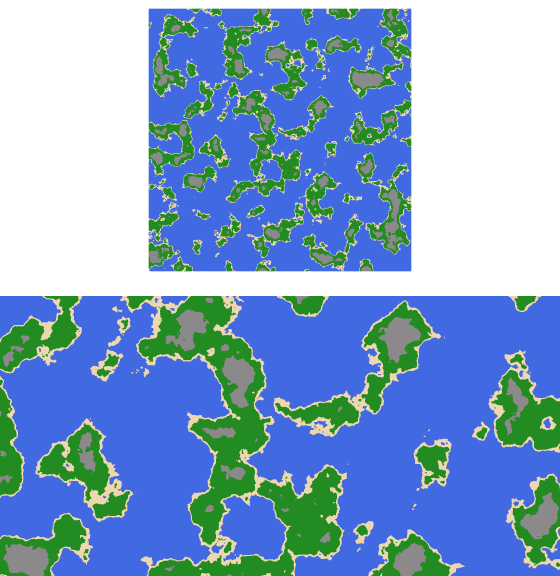
Top, the full canvas; bottom, a detail of the centre.
Write a Shadertoy shader that draws this texture.

```glsl
// A square map of irregular islands on a white page.
// Fractal gradient noise gives the height; fixed levels split it into sea,
// beach, forest and rock. Several samples per pixel smooth all edges.

const vec3 PAGE   = vec3(1.0);
const vec3 SEA    = vec3(0.255, 0.412, 0.882);
const vec3 BEACH  = vec3(0.933, 0.839, 0.686);
const vec3 FOREST = vec3(0.133, 0.545, 0.133);
const vec3 ROCK   = vec3(0.545, 0.537, 0.537);

const float SEA_LEVEL    = 0.115;
const float BEACH_LEVEL  = 0.178;
const float FOREST_LEVEL = 0.40;

const float MAP_SIZE    = 0.9375;  // side of the map in canvas heights
const float MAP_CELLS   = 10.24;   // coarsest noise cells along a side
const int   OCTAVES     = 6;
const float PERSISTENCE = 0.5;
const float LACUNARITY  = 2.0;
const int   SAMPLES     = 3;       // per pixel and axis
const uint  SEED        = 71u;
const float TAU         = 6.2831853;

// Integer hash of a lattice point, from 0 to 1
float hash(ivec2 cell, uint layer) {
    uint h = uint(cell.x) * 1597334677u ^ uint(cell.y) * 3812015801u;
    h ^= (layer + SEED) * 2654435769u;
    h = (h ^ (h >> 16)) * 2146121005u;
    h = (h ^ (h >> 15)) * 2221713035u;
    h ^= h >> 16;
    return float(h >> 8) / 16777216.0;
}

// Slope at one corner of a cell, applied to the offset from that corner
float cornerSlope(ivec2 cell, ivec2 corner, vec2 f, uint layer) {
    float angle = TAU * hash(cell + corner, layer);
    return dot(vec2(cos(angle), sin(angle)), f - vec2(corner));
}

float gradientNoise(vec2 p, uint layer) {
    ivec2 cell = ivec2(floor(p));
    vec2 f = fract(p);
    vec2 w = f * f * f * (f * (f * 6.0 - 15.0) + 10.0);
    float low = mix(cornerSlope(cell, ivec2(0, 0), f, layer),
                    cornerSlope(cell, ivec2(1, 0), f, layer), w.x);
    float high = mix(cornerSlope(cell, ivec2(0, 1), f, layer),
                     cornerSlope(cell, ivec2(1, 1), f, layer), w.x);
    return mix(low, high, w.y);
}

float terrainHeight(vec2 p) {
    float height = 0.0;
    float amplitude = 1.0;
    for (int i = 0; i < OCTAVES; i++) {
        height += amplitude * gradientNoise(p, uint(i));
        // The shift keeps the lattices of the octaves apart
        p = p * LACUNARITY + vec2(0.37, 0.61);
        amplitude *= PERSISTENCE;
    }
    return height;
}

vec3 terrainColor(float height) {
    if (height < SEA_LEVEL) return SEA;
    if (height < BEACH_LEVEL) return BEACH;
    if (height < FOREST_LEVEL) return FOREST;
    return ROCK;
}

// Colour at a point measured in canvas heights from the centre
vec3 sceneColor(vec2 p) {
    vec2 mapPos = p / MAP_SIZE + 0.5;
    if (any(lessThan(mapPos, vec2(0.0))) || any(greaterThan(mapPos, vec2(1.0)))) {
        return PAGE;
    }
    return terrainColor(terrainHeight(mapPos * MAP_CELLS));
}

void mainImage(out vec4 fragColor, in vec2 fragCoord) {
    vec3 total = vec3(0.0);
    for (int y = 0; y < SAMPLES; y++) {
        for (int x = 0; x < SAMPLES; x++) {
            vec2 offset = (vec2(x, y) + 0.5) / float(SAMPLES) - 0.5;
            vec2 p = (fragCoord + offset - 0.5 * iResolution.xy) / iResolution.y;
            total += sceneColor(p);
        }
    }
    fragColor = vec4(total / float(SAMPLES * SAMPLES), 1.0);
}
```
